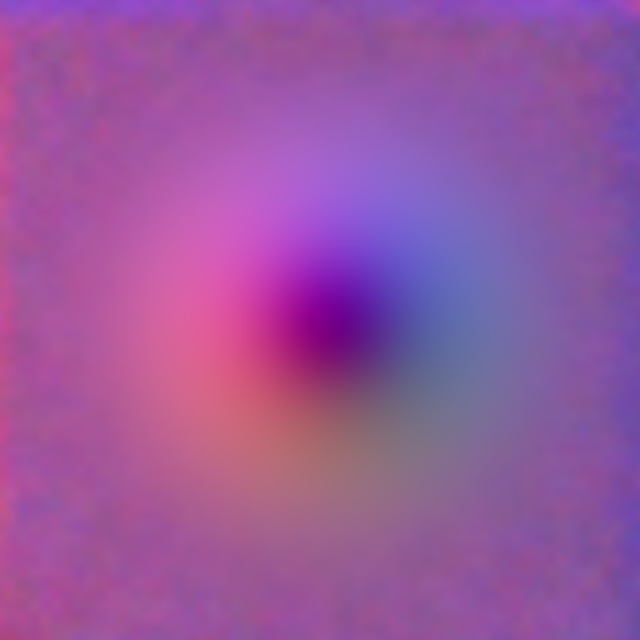
A WebGL 1 fragment shader for this background:

```glsl
precision highp float;
// A soft colour wheel around a dark violet core, on a mottled mauve field with tinted borders.

uniform vec2 u_resolution;

float hash(vec2 p) {
  return fract(sin(dot(p, vec2(127.1, 311.7))) * 43758.5453);
}

float noise(vec2 p) {
  vec2 cell = floor(p), f = fract(p);
  f = f * f * (3.0 - 2.0 * f);
  return mix(mix(hash(cell), hash(cell + vec2(1.0, 0.0)), f.x),
             mix(hash(cell + vec2(0.0, 1.0)), hash(cell + vec2(1.0, 1.0)), f.x), f.y);
}

// Two octaves of blotches, centred on zero
float mottle(vec2 p) {
  return 0.6 * noise(p * 24.0) + 0.4 * noise(p * 57.0 + 9.0) - 0.5;
}

// Bell curve: 1 at zero, falling off over the given width
float bell(float d, float width) {
  return exp(-d * d / (width * width));
}

void main() {
  vec2 uv = gl_FragCoord.xy / u_resolution;
  vec2 p = uv - vec2(0.514, 0.492);
  float r = length(p);

  // Mauve field, warmer to the left
  vec3 color = vec3(0.585 - 0.09 * p.x, 0.32, 0.615);

  // Pale ring and dark core
  color += vec3(0.05, 0.09, 0.03) * bell(r - 0.24, 0.13);
  color -= vec3(0.12, 0.34, 0.09) * bell(r, 0.105);

  // Hue wheel: red grows to the left, blue grows upward
  float wheel = exp(0.5 - 0.5 * r * r / 0.0256) / 0.16;
  color.r -= 0.245 * wheel * p.x;
  color.g += 0.03 * wheel * (p.x - p.y);
  color.b += 0.21 * wheel * (p.y + 0.15 * p.x);

  // Tinted borders: pink left, blue right, violet top with a dull band below it
  float wobble = 0.012 * mottle(uv * 0.7);
  color = mix(color, vec3(0.76, 0.32, 0.57), 0.75 * bell(uv.x + wobble, 0.022));
  color = mix(color, vec3(0.43, 0.29, 0.67), 0.75 * bell(1.0 - uv.x + wobble, 0.045));
  color = mix(color, vec3(0.57, 0.31, 0.53), 0.5 * bell(uv.y - 0.94, 0.05) * bell(p.x, 0.3));
  float corners = 0.35 + 0.5 * smoothstep(0.1, 0.35, abs(p.x));
  color = mix(color, vec3(0.55, 0.29, 0.80), corners * bell(1.0 - uv.y + wobble, 0.035));

  // Warm lower left corner and a pink tip at the upper right
  color = mix(color, vec3(0.69, 0.30, 0.48), 0.6 * bell(length(uv), 0.1));
  color = mix(color, vec3(0.74, 0.28, 0.55), 0.8 * bell(length(1.0 - uv), 0.025));

  // Mottling, stronger toward the outside
  vec3 blotches = vec3(mottle(uv), 0.6 * mottle(uv + 3.7), mottle(uv + 8.3));
  color += 0.13 * smoothstep(0.22, 0.6, r) * blotches;

  gl_FragColor = vec4(clamp(color, 0.0, 1.0), 1.0);
}
```
